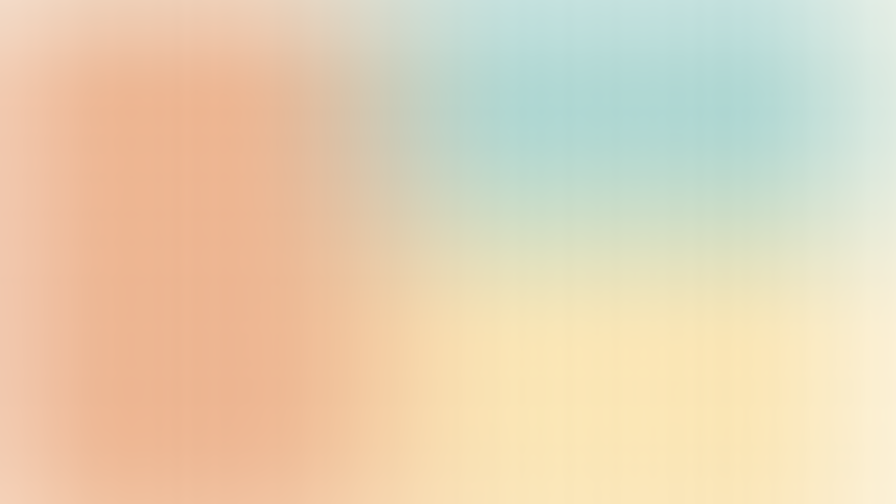
Write a WebGL 1 fragment shader that draws this background.

```glsl
precision highp float;
// Soft pastel backdrop: a peach field on the left, teal at the upper right and
// cream at the lower right. Wide smooth ramps blend the fields, pale veils
// lighten the borders, and a faint woven streak breaks up the gradients.

uniform vec2 u_resolution;

const vec3 PEACH      = vec3(0.930, 0.712, 0.572);
const vec3 APRICOT    = vec3(0.955, 0.785, 0.635);
const vec3 TEAL       = vec3(0.685, 0.843, 0.825);
const vec3 CREAM      = vec3(0.982, 0.902, 0.712);
const vec3 ROSE_VEIL  = vec3(0.980, 0.920, 0.890);
const vec3 COOL_VEIL  = vec3(0.930, 0.960, 0.960);
const vec3 IVORY_VEIL = vec3(0.990, 0.970, 0.920);

float hash(float n) {
  return fract(sin(n * 127.1) * 43758.5453);
}

// Smooth one-dimensional value noise
float noise(float x) {
  float cell = floor(x);
  float blend = smoothstep(0.0, 1.0, fract(x));
  return mix(hash(cell), hash(cell + 1.0), blend);
}

// Full at the border, easing to nothing at the given depth
float edgeFade(float distanceIn, float depth) {
  return 1.0 - smoothstep(-0.25 * depth, depth, distanceIn);
}

// Left field: peach that warms to apricot toward the bottom and the middle
vec3 warmField(vec2 uv) {
  vec2 offset = (uv - vec2(0.19, 0.50)) / vec2(0.42, 0.70);
  return mix(PEACH, APRICOT, smoothstep(0.15, 1.1, dot(offset, offset)));
}

// Right field: teal above, cream below
vec3 coolField(vec2 uv) {
  return mix(CREAM, TEAL, smoothstep(0.29, 0.79, uv.y));
}

vec3 blendFields(vec2 uv) {
  float lean = 0.03 * (1.0 - uv.y);
  float toRight = smoothstep(0.23 + lean, 0.60 + lean, uv.x);
  return mix(warmField(uv), coolField(uv), toRight);
}

vec3 addVeils(vec3 color, vec2 uv) {
  color = mix(color, COOL_VEIL, 0.37 * edgeFade(1.0 - uv.y, 0.22));
  color = mix(color, ROSE_VEIL, 0.10 * edgeFade(uv.y, 0.18));
  color = mix(color, ROSE_VEIL, 0.38 * edgeFade(uv.x, 0.15));
  return mix(color, IVORY_VEIL, 0.66 * edgeFade(1.0 - uv.x, 0.19));
}

// Faint vertical and horizontal streaks, centered on zero
float weave(vec2 uv) {
  return noise(uv.x * 96.0) + 0.5 * noise(uv.y * 54.0 + 200.0) - 0.75;
}

void main() {
  vec2 uv = gl_FragCoord.xy / u_resolution;
  vec3 color = addVeils(blendFields(uv), uv);
  color += 0.006 * weave(uv);
  gl_FragColor = vec4(clamp(color, 0.0, 1.0), 1.0);
}
```
